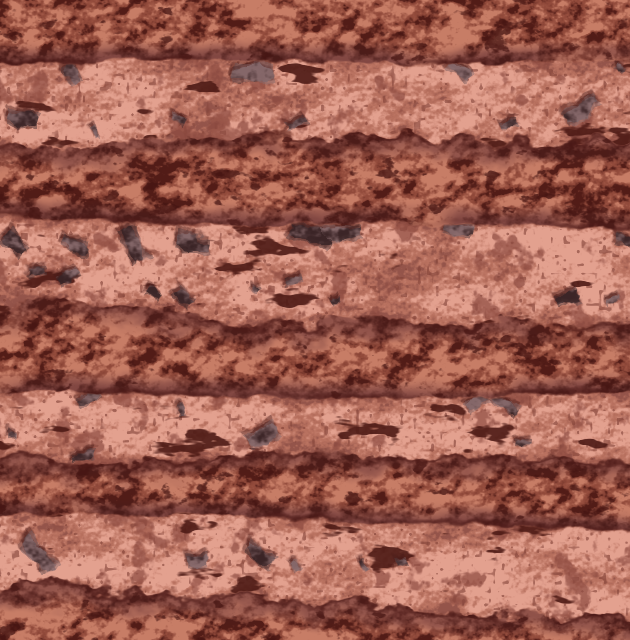
Give the GLSL for this texture, as a WebGL 2 fragment shader.

```glsl
#version 300 es
precision highp float;
// Cut side of a chocolate layer cake: crumbly sponge, four cream bands, dark chips.
uniform vec2 u_resolution;
out vec4 fragColor;

float hash(vec2 p) {
  vec3 q = fract(vec3(p.xyx) * 0.1031);
  q += dot(q, q.yzx + 33.33);
  return fract((q.x + q.y) * q.z);
}

float noise(vec2 p) {
  vec2 i = floor(p), f = fract(p);
  f = f * f * (3.0 - 2.0 * f);
  return mix(mix(hash(i), hash(i + vec2(1, 0)), f.x),
             mix(hash(i + vec2(0, 1)), hash(i + vec2(1, 1)), f.x), f.y);
}

float fbm(vec2 p) {
  float sum = 0.0, amp = 0.53;
  for (int i = 0; i < 4; i++) {
    sum += amp * noise(p);
    p = mat2(0.8, 0.6, -0.6, 0.8) * p * 2.03 + 17.3;
    amp *= 0.5;
  }
  return sum;
}

// x: depth inside the cream, y: moist dark sponge along its borders
vec2 creamBands(vec2 p) {
  // centre height, half thickness, tilt
  vec3 bands[4] = vec3[](vec3(0.122, 0.063, -0.025), vec3(0.335, 0.049, 0.0),
                         vec3(0.577, 0.073, -0.025), vec3(0.842, 0.060, 0.005));
  float inside = -1.0, moist = 0.0;
  for (int i = 0; i < 4; i++) {
    vec2 q = p + float(i) * vec2(7.3, 3.1);
    float mid = bands[i].x + bands[i].z * (p.x - 0.5);
    float top = mid + bands[i].y + 0.018 * (noise(q * vec2(5, 2)) - 0.5)
              + 0.016 * (fbm(q * vec2(28, 40)) - 0.5);
    float low = mid - bands[i].y + 0.030 * (noise(q * vec2(4, 2) + 40.0) - 0.5)
              + 0.050 * (fbm(q * vec2(24, 34) + 9.0) - 0.5);
    inside = max(inside, min(top - p.y, p.y - low));
    float above = p.y - top, below = low - p.y;
    moist = max(moist, smoothstep(-0.003, 0.003, above) * smoothstep(0.036, 0.004, above));
    moist = max(moist, 0.8 * smoothstep(-0.006, 0.004, below) * smoothstep(0.045, 0.008, below));
  }
  return vec2(inside, moist);
}

// Distance to the nearest chip, scattered one per grid cell; y: its shade
vec2 chips(vec2 p) {
  vec2 cell = floor(p / 0.085), best = vec2(1.0, 0.0);
  vec2 warp = 0.022 * (vec2(fbm(p * 42.0), fbm(p * 42.0 + 31.0)) - 0.5);
  for (int y = -1; y <= 1; y++)
    for (int x = -1; x <= 1; x++) {
      vec2 id = cell + vec2(x, y);
      vec2 centre = (id + 0.2 + 0.6 * vec2(hash(id + 3.7), hash(id + 21.4))) * 0.085;
      if (hash(id + 57.0) > 0.50 || creamBands(centre).x < 0.008) continue;
      float angle = 1.8 * (hash(id + 8.1) - 0.65), size = hash(id + 91.0);
      vec2 r = mat2(cos(angle), -sin(angle), sin(angle), cos(angle)) * (p - centre + warp);
      vec2 e = abs(r) - mix(vec2(0.008, 0.005), vec2(0.034, 0.016), size * size);
      float d = length(max(e, 0.0)) + min(max(e.x, e.y + 0.25 * abs(r.x)), 0.0);
      if (d < best.x) best = vec2(d, hash(id + 13.0));
    }
  return best;
}

vec3 spongeColor(vec2 p, float moist) {
  vec2 q = p * vec2(42, 50);
  float height = fbm(q);
  float relief = height - fbm(q + vec2(-0.12, 0.30));
  float grain = noise(p * 230.0) - 0.5;
  float tone = 0.56 + 1.7 * (height - 0.5) + 1.3 * relief + 0.25 * grain
             + 0.5 * (fbm(p * vec2(7, 16)) - 0.5);
  vec3 color = mix(vec3(0.32, 0.11, 0.09), vec3(0.57, 0.29, 0.23), smoothstep(0.05, 0.48, tone));
  color = mix(color, vec3(0.78, 0.49, 0.40), smoothstep(0.45, 0.95, tone));
  // Damp plum tint, then open pores
  vec3 damp = mix(vec3(0.29, 0.11, 0.10), vec3(0.51, 0.28, 0.26), clamp(tone, 0.0, 1.0));
  color = mix(color, damp, moist * smoothstep(0.25, 0.6, noise(p * vec2(9, 20)) + 0.25));
  float pore = smoothstep(0.64, 0.76, fbm(p * vec2(38, 55) + 70.0));
  return mix(color, vec3(0.27, 0.08, 0.07), 0.75 * pore);
}

vec3 creamColor(vec2 p, float depth) {
  vec2 q = p * vec2(55, 70) + 12.0;
  float relief = fbm(q) - fbm(q + vec2(-0.15, 0.35));
  float grain = noise(p * 250.0) - 0.5;
  float tone = 0.66 + 1.5 * (fbm(p * vec2(13, 19)) - 0.5) + 1.2 * relief + 0.36 * grain;
  tone -= 0.3 * smoothstep(0.025, 0.0, depth);
  vec3 color = mix(vec3(0.58, 0.33, 0.29), vec3(0.72, 0.44, 0.37), smoothstep(0.0, 0.4, tone));
  color = mix(color, vec3(0.89, 0.63, 0.56), smoothstep(0.35, 0.9, tone));
  // Pinholes, embedded crumbs and ragged cracks
  color = mix(color, vec3(0.50, 0.25, 0.21), 0.6 * smoothstep(0.76, 0.92, noise(p * 145.0 + 5.0)));
  color = mix(color, vec3(0.55, 0.29, 0.25), 0.7 * smoothstep(0.60, 0.72, fbm(p * 32.0 + 50.0)));
  float crack = smoothstep(0.68, 0.74, fbm(p * vec2(13, 36) + 25.0));
  return mix(color, vec3(0.30, 0.10, 0.08), 0.9 * crack);
}

void main() {
  vec2 p = gl_FragCoord.xy / u_resolution.y;
  vec2 band = creamBands(p);
  float cream = smoothstep(-0.002, 0.003, band.x);
  vec3 color = mix(spongeColor(p, band.y), creamColor(p, band.x), cream);

  // Thin shadow under the sponge overhang
  float gap = smoothstep(0.007, 0.0, abs(band.x + 0.003)) * smoothstep(0.35, 0.6, noise(p * vec2(11, 25)));
  color = mix(color, vec3(0.30, 0.10, 0.09), 0.6 * gap);

  // Chips in hollows shaded from above
  vec2 chip = chips(p);
  float hollow = smoothstep(0.004, -0.003, chips(p + vec2(0.003, -0.005)).x);
  color = mix(color, vec3(0.28, 0.10, 0.09), 0.75 * hollow * cream);
  float facet = fbm(p * vec2(34, 60) + 80.0) + 0.25 * (noise(p * 190.0) - 0.5);
  vec3 cocoa = mix(vec3(0.22, 0.14, 0.15), vec3(0.53, 0.42, 0.43),
                   smoothstep(0.25, 0.75, facet + 0.25 * (chip.y - 0.5)));
  color = mix(color, cocoa, 0.92 * smoothstep(0.0015, -0.0015, chip.x) * cream);
  fragColor = vec4(color, 1.0);
}
```
